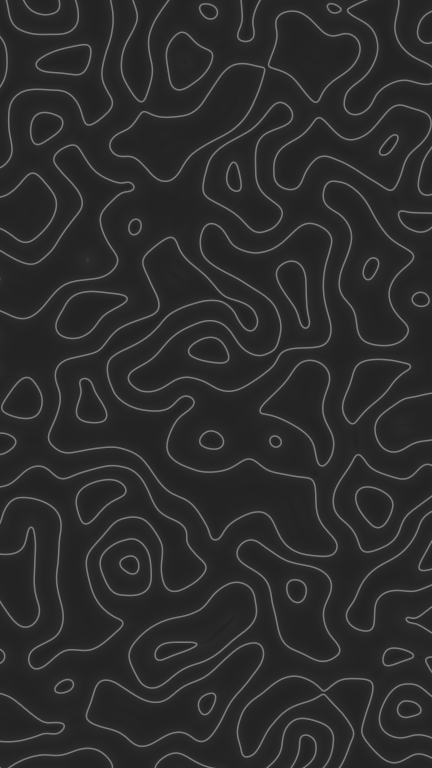
Give the GLSL for this pattern, as a Shadertoy shader.

```glsl
#define CELLS 6.0          // noise cells across the canvas width
#define LEVEL_STEP 0.29    // height between contour lines
#define WARP 0.16          // bend of the terrain, in cells
#define LINE_HALF 0.00175  // half line width, in canvas widths
#define GLOW_RADIUS 0.011  // glow falloff, in canvas widths
#define GLOW_GAIN 0.045
#define SEED vec2(17.3, 41.7)
#define GROUND vec3(0.138)
#define LINE_COLOR vec3(0.485)

// Unit gradient for a lattice point
vec2 latticeGradient(vec2 cell) {
    uvec2 q = uvec2(ivec2(cell) + 4096) * uvec2(1597334673u, 3812015801u);
    uint h = (q.x ^ q.y) * 1597334673u;
    h = (h ^ (h >> 15)) * 2246822519u;
    h ^= h >> 13;
    float angle = 6.28319 * float(h & 65535u) / 65536.0;
    return vec2(cos(angle), sin(angle));
}

float gradientNoise(vec2 p) {
    vec2 i = floor(p), f = p - i;
    vec2 u = f * f * f * (f * (f * 6.0 - 15.0) + 10.0);
    vec2 e = vec2(1.0, 0.0);
    float a = dot(latticeGradient(i), f);
    float b = dot(latticeGradient(i + e.xy), f - e.xy);
    float c = dot(latticeGradient(i + e.yx), f - e.yx);
    float d = dot(latticeGradient(i + e.xx), f - e.xx);
    return mix(mix(a, b, u.x), mix(c, d, u.x), u.y);
}

// Terrain height at a point in canvas widths
float terrain(vec2 p) {
    vec2 q = p * CELLS + SEED;
    vec2 bend = vec2(gradientNoise(q * 1.3 + 31.0), gradientNoise(q * 1.3 + 73.0));
    return gradientNoise(q + WARP * bend);
}

// Approximate distance to the closest contour line
float contourDistance(vec2 p) {
    vec2 e = vec2(0.001, 0.0);
    vec2 slope = vec2(terrain(p + e.xy) - terrain(p - e.xy),
                      terrain(p + e.yx) - terrain(p - e.yx)) / (2.0 * e.x);
    float offset = abs(fract(terrain(p) / LEVEL_STEP) - 0.5) * LEVEL_STEP;
    return offset / max(length(slope), 0.05);
}

void mainImage(out vec4 fragColor, in vec2 fragCoord) {
    float pixel = 1.0 / iResolution.x;
    float dist = contourDistance(fragCoord * pixel);

    // Crisp line over a faint halo
    float line = clamp((LINE_HALF - dist) / pixel + 0.5, 0.0, 1.0);
    float glow = GLOW_GAIN * exp(-dist / GLOW_RADIUS);
    vec3 color = mix(GROUND + glow, LINE_COLOR, line);
    fragColor = vec4(color, 1.0);
}
```
